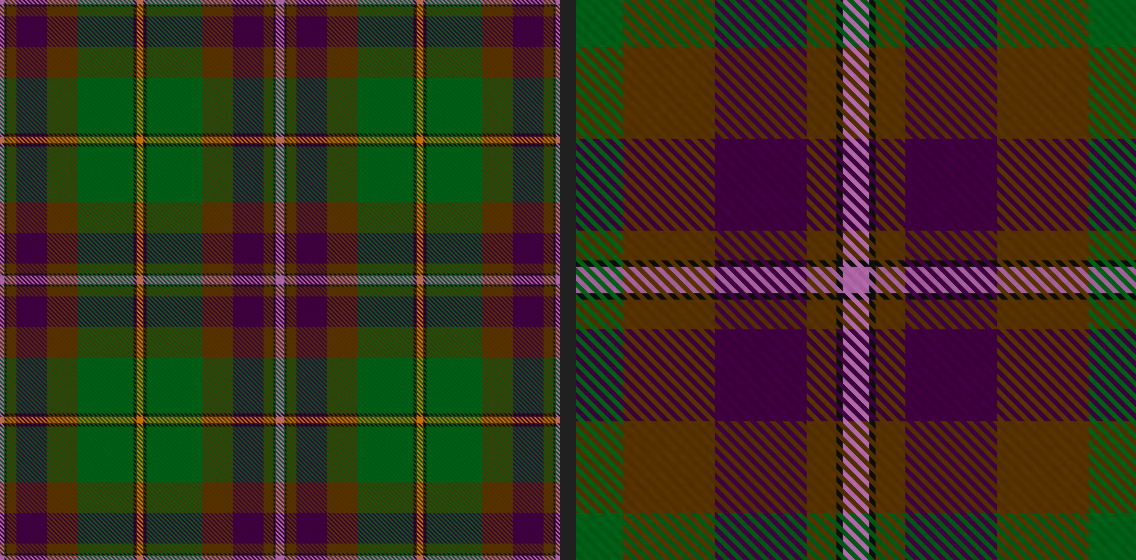
Left, the full canvas; right, a detail of the centre.
This pattern is drawn by a three.js fragment shader. Its source:

```glsl
// Woven tartan: mirrored stripes in warp and weft, crossed in a 2/2 diagonal twill.
varying vec2 vUv;

const float REPEATS = 2.0;        // setts across and down
const float SETT = 256.0;         // threads in one sett
const float THREADS = REPEATS * SETT;
const float TWILL = 4.0;          // threads per diagonal rib
const float WARP_LIFT = 0.04;     // warp lighter, weft darker
const float FIBRE_WEAR = 0.07;    // unevenness of the threads

// Outer edge of each stripe, in threads from the middle of the pink line
const float PINK_EDGE = 4.0;
const float PINK_GUARD_EDGE = 6.0;
const float INNER_BROWN_EDGE = 15.0;
const float PURPLE_EDGE = 43.0;
const float OUTER_BROWN_EDGE = 71.0;
const float GREEN_EDGE = 122.0;
const float GOLD_GUARD_EDGE = 125.0;

const vec3 GREEN = vec3(0.00, 0.36, 0.08);
const vec3 BROWN = vec3(0.33, 0.19, 0.00);
const vec3 PURPLE = vec3(0.24, 0.00, 0.24);
const vec3 BLACK = vec3(0.05, 0.05, 0.05);
const vec3 PINK = vec3(0.67, 0.39, 0.64);
const vec3 GOLD = vec3(0.77, 0.44, 0.00);

// Step from 0 to 1, softened over the given width
float softStep(float edge, float x, float width) {
  return clamp((x - edge) / width + 0.5, 0.0, 1.0);
}

// Colour of the thread at a position along one axis
vec3 threadColour(float position, float width) {
  float d = abs(mod(position + 0.5 * SETT, SETT) - 0.5 * SETT);
  vec3 c = mix(PINK, BLACK, softStep(PINK_EDGE, d, width));
  c = mix(c, BROWN, softStep(PINK_GUARD_EDGE, d, width));
  c = mix(c, PURPLE, softStep(INNER_BROWN_EDGE, d, width));
  c = mix(c, BROWN, softStep(PURPLE_EDGE, d, width));
  c = mix(c, GREEN, softStep(OUTER_BROWN_EDGE, d, width));
  c = mix(c, BLACK, softStep(GREEN_EDGE, d, width));
  return mix(c, GOLD, softStep(GOLD_GUARD_EDGE, d, width));
}

// Integral of a square wave that is 1 over the first half of each period
float ribIntegral(float x) {
  return floor(x) * 0.5 + min(fract(x), 0.5);
}

// Share of warp on top, averaged over the filter width
float warpOnTop(vec2 thread, float width) {
  float phase = (thread.x + thread.y - 0.5) / TWILL;
  float span = width / TWILL;
  return (ribIntegral(phase + 0.5 * span) - ribIntegral(phase - 0.5 * span)) / span;
}

float hash(vec2 cell) {
  vec3 p = fract(mod(cell, THREADS).xyx * 0.1031);
  p += dot(p, p.yzx + 33.33);
  return fract((p.x + p.y) * p.z);
}

// Value noise centred on the thread crossings, wrapping at the borders
float fibreNoise(vec2 thread) {
  vec2 cell = floor(thread - 0.5);
  vec2 f = smoothstep(0.0, 1.0, thread - 0.5 - cell);
  float low = mix(hash(cell), hash(cell + vec2(1.0, 0.0)), f.x);
  float high = mix(hash(cell + vec2(0.0, 1.0)), hash(cell + 1.0), f.x);
  return mix(low, high, f.y) - 0.5;
}

void main() {
  vec2 thread = vUv * THREADS;
  vec2 width = max(fwidth(thread), vec2(0.001));
  float filterWidth = max(width.x, width.y);

  // Vertical warp and horizontal weft
  vec3 warp = threadColour(thread.x, width.x) * (1.0 + WARP_LIFT);
  vec3 weft = threadColour(thread.y, width.y) * (1.0 - WARP_LIFT);
  vec3 cloth = mix(weft, warp, warpOnTop(thread, filterWidth));

  // Uneven fibres, fading out when threads become too small to see
  float visible = min(1.0, 1.0 / filterWidth);
  cloth *= 1.0 + FIBRE_WEAR * visible * fibreNoise(thread);
  gl_FragColor = vec4(cloth, 1.0);
}
```
